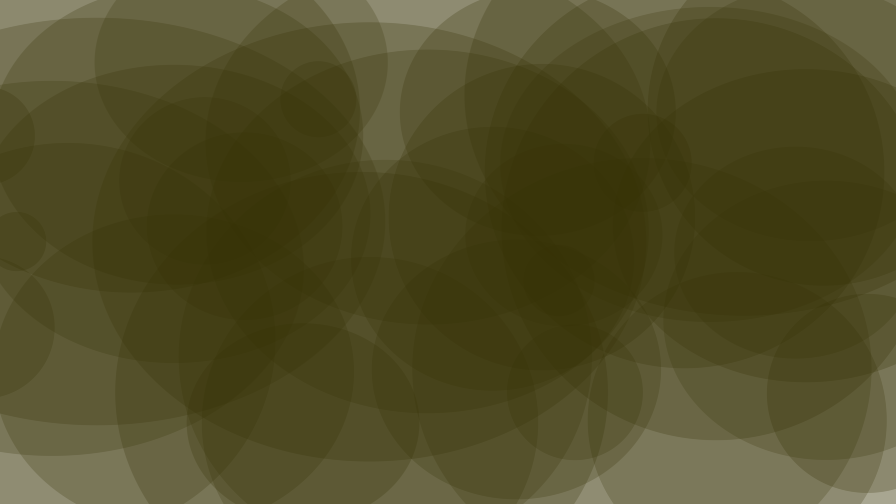
Give the GLSL for this background, as a Shadertoy shader.

```glsl
// Overlapping translucent olive discs on a pale grey-green ground.

// Four pseudo-random values in 0..1 from one seed.
vec4 hash4(float seed) {
    vec4 p = fract(seed * vec4(0.1031, 0.1030, 0.0973, 0.1099));
    p += dot(p, p.wzxy + 33.33);
    return fract((p.xxyz + p.yzzw) * p.zywx);
}

// Soft-edged coverage of an ellipse with the given half-axes.
float ellipseMask(vec2 p, vec2 halfAxes, float pixel) {
    float edge = (length(p / halfAxes) - 1.0) * min(halfAxes.x, halfAxes.y);
    return 1.0 - smoothstep(-0.6 * pixel, 0.6 * pixel, edge);
}

void mainImage(out vec4 fragColor, in vec2 fragCoord) {
    vec2 uv = fragCoord / iResolution.y;
    float aspect = iResolution.x / iResolution.y;
    float pixel = 1.0 / iResolution.y;

    vec3 ground = vec3(0.66, 0.65, 0.57);
    vec3 olive = vec3(0.205, 0.188, 0.012);
    float transmitted = 1.0;

    for (int i = 0; i < 41; i++) {
        float id = float(i) + 1.0;
        vec4 rnd = hash4(id * 7.31);

        // An even spread of positions and sizes, loosened by random jitter.
        vec3 spread = fract(id * vec3(0.8192, 0.6710, 0.5497) + 0.12 * (rnd.xyz - 0.5));

        // Centres gather in a band just above the middle.
        float offset = 2.0 * spread.y - 1.0;
        vec2 center = vec2(aspect * mix(-0.02, 1.02, spread.x),
                           0.57 + 0.45 * offset * (0.5 + 0.5 * abs(offset)));

        // Mostly large discs, some stretched sideways, with a few small dots.
        float radius = 0.02 + 0.42 * pow(spread.z, 0.7);
        float stretch = 1.0 + 0.5 * rnd.w * rnd.w * smoothstep(0.1, 0.3, radius);

        float opacity = mix(0.21, 0.25, rnd.x);
        transmitted *= 1.0 - opacity * ellipseMask(uv - center, radius * vec2(stretch, 1.0), pixel);
    }

    fragColor = vec4(mix(olive, ground, transmitted), 1.0);
}
```
